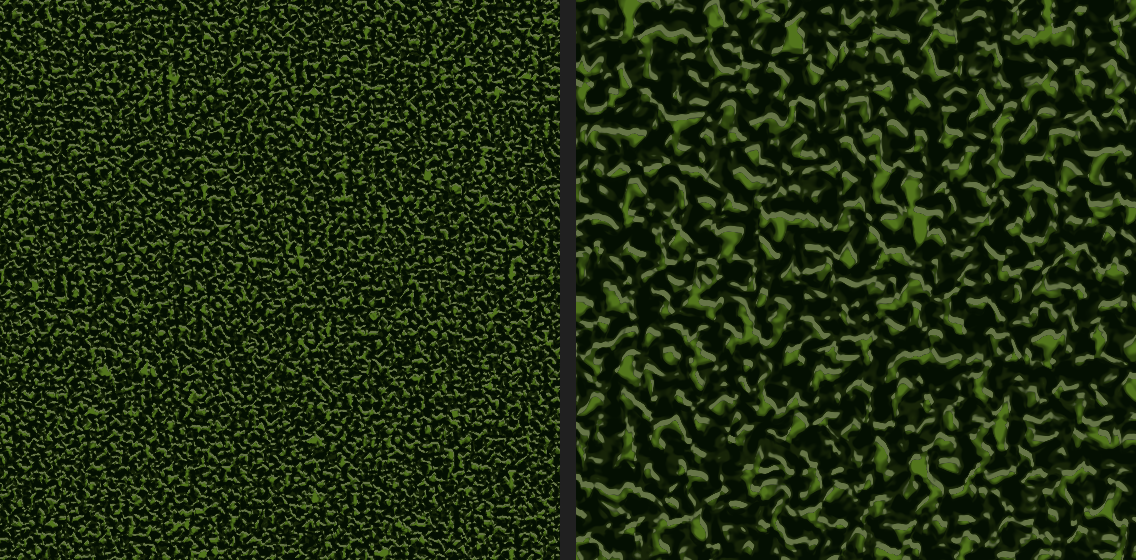
Left, the full canvas; right, a detail of the centre.
This texture is drawn by a Shadertoy shader. Its source:

```glsl
// Dense mossy relief: small irregular leaf-green flakes over near-black soil.
// Warped gradient noise gives a height field; its raised parts become flakes,
// with pale grey-green rims on the lit upper side and shadows below.

const float TAU = 6.2831853;

const vec3 SOIL      = vec3(0.015, 0.058, 0.008);
const vec3 MOSS      = vec3(0.09, 0.14, 0.03);
const vec3 LEAF      = vec3(0.17, 0.26, 0.05);
const vec3 LEAF_LIT  = vec3(0.32, 0.46, 0.11);
const vec3 RIM_DIM   = vec3(0.24, 0.29, 0.17);
const vec3 RIM_LIT   = vec3(0.40, 0.46, 0.28);

const float GRAIN_FREQ = 100.0;   // fine flakes across the canvas
const float CLUMP_FREQ = 40.0;    // rare larger flakes
const float WARP_FREQ  = 65.0;
const float WARP_SIZE  = 0.006;
const float RIM_WIDTH  = 0.0036;
const vec2  LIGHT_DIR  = vec2(0.25, 0.97);

// Integer hash of a lattice cell, 0 to 1
float hash(vec2 cell, uint seed) {
    uvec2 q = uvec2(ivec2(cell) + 4096);
    uint h = q.x * 1597334677u ^ q.y * 3812015801u ^ seed * 2654435769u;
    h = (h ^ (h >> 16)) * 2246822519u;
    h = (h ^ (h >> 13)) * 3266489917u;
    h ^= h >> 16;
    return float(h >> 8) / 16777216.0;
}

// Slope contribution of one lattice corner
float corner(vec2 cell, vec2 offset, uint seed) {
    float angle = TAU * hash(cell, seed);
    return dot(vec2(cos(angle), sin(angle)), offset);
}

float gradientNoise(vec2 p, uint seed) {
    vec2 cell = floor(p);
    vec2 f = p - cell;
    vec2 w = f * f * f * (f * (f * 6.0 - 15.0) + 10.0);
    vec2 e = vec2(1.0, 0.0);
    float low  = mix(corner(cell, f, seed), corner(cell + e.xy, f - e.xy, seed), w.x);
    float high = mix(corner(cell + e.yx, f - e.yx, seed),
                     corner(cell + e.xx, f - e.xx, seed), w.x);
    return mix(low, high, w.y);
}

// Height of the relief: fine grain, finer detail and sparse big clumps
float reliefHeight(vec2 uv) {
    vec2 warp = vec2(gradientNoise(uv * WARP_FREQ, 1u),
                     gradientNoise(uv * WARP_FREQ, 2u));
    vec2 p = uv + WARP_SIZE * warp;
    float grain  = gradientNoise(p * GRAIN_FREQ, 3u);
    float detail = gradientNoise(p * GRAIN_FREQ * 2.1, 4u);
    float clump  = max(gradientNoise(p * CLUMP_FREQ, 5u) - 0.34, 0.0);
    return grain + 0.38 * detail + 2.4 * clump;
}

float flakeMask(float height) {
    return smoothstep(0.06, 0.22, height);
}

vec3 reliefColor(vec2 uv) {
    float height = reliefHeight(uv);
    float flake  = flakeMask(height);
    float toward = flakeMask(reliefHeight(uv + LIGHT_DIR * RIM_WIDTH));
    float rim    = max(flake - toward, 0.0);
    float shade  = max(toward - flake, 0.0);

    // Ground between the flakes, darkened under their lower edges
    float mottle = 0.25 * gradientNoise(uv * GRAIN_FREQ * 1.3, 6u);
    vec3 ground = mix(SOIL, MOSS, smoothstep(-0.20, 0.05, height + mottle));
    ground = mix(ground, SOIL, 0.85 * shade);

    // Flake tops, brightest on the highest and widest ones
    vec3 top = mix(LEAF, LEAF_LIT, smoothstep(0.22, 0.48, height));
    vec3 color = mix(ground, top, flake * (1.0 - 0.5 * shade));

    // Pale rims facing the light
    vec3 rimColor = mix(RIM_DIM, RIM_LIT, smoothstep(0.4, 0.9, rim));
    return mix(color, rimColor, smoothstep(0.15, 0.55, rim));
}

void mainImage(out vec4 fragColor, in vec2 fragCoord) {
    vec2 uv = fragCoord / iResolution.y;
    fragColor = vec4(reliefColor(uv), 1.0);
}
```
